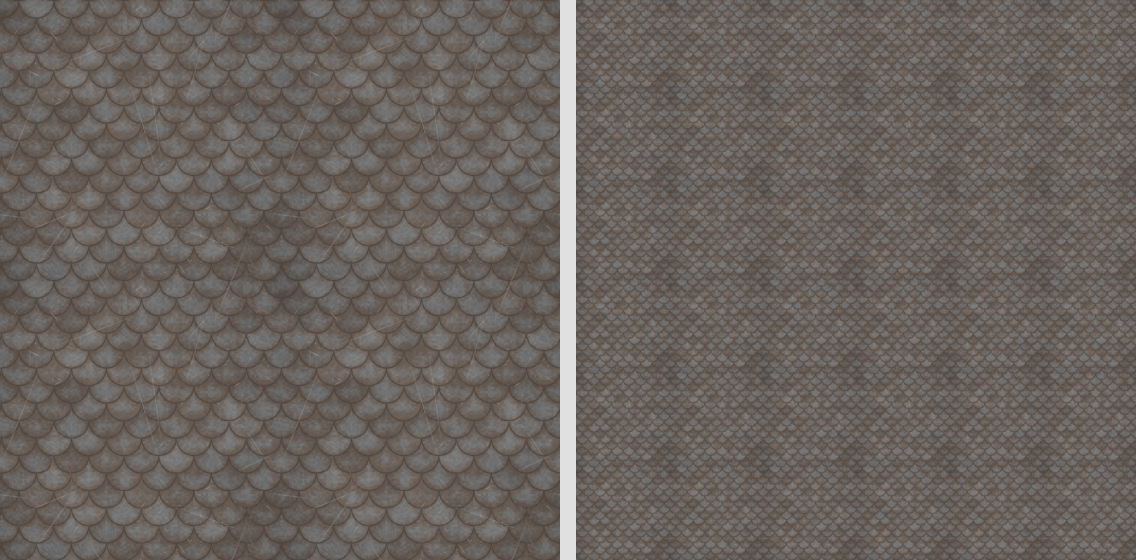
Left, the tile; right, the same tile 3 across and 3 down.
Write a WebGL 2 fragment shader that draws this pattern.

```glsl
#version 300 es
precision highp float;

uniform vec2 u_resolution;
out vec4 fragColor;

const float TILES = 2.0;          // wear repeats per canvas side
const float COLUMNS = 8.0;        // scales across one tile
const float ROWS = 16.0;          // overlapping rows in one tile
const float RADIUS = 0.5;         // scale radius, in column widths
const vec2 OFFSET = vec2(-0.005, 0.002);
const float SEAM_WIDTH = 0.011;   // half width of the dark outline
const float TONE_SPREAD = 0.11;   // brightness change between scales
const float CLOUD_SPREAD = 0.24;  // brightness change of broad stains
const float GRAIN = 0.11;
const float BRUSHING = 0.07;
const float SCRATCH_WIDTH = 0.0008;
const int LONG_SCRATCHES = 16;
const vec3 STEEL = vec3(0.435, 0.434, 0.434);
const vec3 RUST = vec3(0.405, 0.362, 0.330);
const vec3 SEAM = vec3(0.265, 0.225, 0.198);
const vec3 BARE_METAL = vec3(0.70, 0.68, 0.65);
const vec3 ORANGE = vec3(0.60, 0.36, 0.24);

float hash(vec2 p) {
    return fract(sin(dot(p, vec2(127.1, 311.7))) * 43758.55);
}

// Value noise that wraps after a whole number of cells
float noise(vec2 p, float period) {
    vec2 i = floor(p), f = fract(p);
    f = f * f * (3.0 - 2.0 * f);
    vec2 a = mod(i, period), b = mod(i + 1.0, period);
    return mix(mix(hash(a), hash(vec2(b.x, a.y)), f.x),
               mix(hash(vec2(a.x, b.y)), hash(b), f.x), f.y);
}

float fbm(vec2 tile, float period) {
    float sum = 0.0, weight = 0.5;
    for (int i = 0; i < 4; i++) {
        sum += weight * noise(tile * period, period);
        period *= 2.0;
        weight *= 0.5;
    }
    return sum / 0.9375;
}

vec2 direction(float angle) {
    return vec2(cos(angle), sin(angle));
}

// Tapered stroke; thin strokes fade instead of aliasing
float stroke(vec2 p, vec2 dir, float halfLength, float width, float px) {
    float along = dot(p, dir);
    float d = length(p - dir * clamp(along, -halfLength, halfLength));
    float w = max(width, 0.6 * px);
    float taper = 1.0 - 0.6 * smoothstep(0.3, 1.0, abs(along) / halfLength);
    return (1.0 - smoothstep(w - 0.5 * px, w + 0.5 * px, d)) * taper * width / w;
}

// One hashed stroke per grid cell: x is bare metal, y is orange
vec2 scratchLayer(vec2 tile, float cells, float density, float reach, float px) {
    vec2 id = mod(floor(tile * cells), cells);
    vec2 seed = id + cells * 1.7;
    vec2 jitter = vec2(hash(seed + 3.1), hash(seed + 5.3)) - 0.5;
    vec2 p = (fract(tile * cells) - 0.5 - 0.3 * jitter) / cells;
    float side = hash(seed + 7.7) < 0.6 ? -0.75 : 0.85;
    vec2 dir = direction(side + 0.9 * (hash(seed + 9.2) - 0.5));
    float halfLength = reach * (0.3 + 0.7 * hash(seed + 11.4)) / cells;
    float strength = hash(seed + 13.6);
    float amount = step(1.0 - density, hash(seed)) * (0.2 + 0.8 * strength * strength);
    amount *= stroke(p, dir, halfLength, SCRATCH_WIDTH, px);
    float isOrange = step(0.85, hash(seed + 15.8));
    return amount * vec2(1.0 - isOrange, isOrange);
}

void main() {
    vec2 tile = fract(gl_FragCoord.xy / u_resolution * TILES + OFFSET);
    float px = TILES / min(u_resolution.x, u_resolution.y);

    // Choose the front scale: lower half of this row, or tip of the row below
    vec2 p = tile * vec2(COLUMNS, ROWS * 0.5);
    float row = floor(p.y * 2.0);
    float shift = 0.5 * mod(row, 2.0);
    float column = floor(p.x + shift);
    vec2 q = p - vec2(column + 0.5 - shift, (row + 1.0) * 0.5);
    if (length(q) > RADIUS) {
        row -= 1.0;
        shift = 0.5 - shift;
        column = floor(p.x + shift);
        q = p - vec2(column + 0.5 - shift, (row + 1.0) * 0.5);
    }
    vec2 id = mod(vec2(column, row), vec2(COLUMNS, ROWS));

    // Distances to the free rim and to the overlapping neighbours
    float rim = RADIUS - length(q);
    float overlap = length(vec2(abs(q.x) - 0.5, q.y - 0.5)) - RADIUS;
    float edge = max(min(rim, overlap), 0.0);

    // Steel centre with rust creeping in from the edges
    float cloud = fbm(tile, 4.0);
    float stain = fbm(tile + 0.37, 16.0);
    float grain = noise(tile * 128.0, 128.0) - 0.5;
    float coverage = edge + 0.4 * (stain - 0.5) + 0.14 * (hash(id + 2.3) - 0.5) + 0.08 * grain;
    float clean = smoothstep(0.0, 0.32, coverage);
    vec3 color = mix(RUST, STEEL, clean);

    // Tone, stains, grain and brushing
    vec2 brush = direction(hash(id + 6.1) * 3.14);
    vec2 brushed = vec2(dot(q, brush), dot(q, vec2(-brush.y, brush.x)));
    float streak = noise(brushed * vec2(4.0, 30.0) + id * 31.0, 512.0) - 0.5;
    float light = 1.025 + TONE_SPREAD * (hash(id) - 0.5) + CLOUD_SPREAD * (cloud - 0.5);
    light += GRAIN * grain + BRUSHING * streak + 0.14 * (stain - 0.5);
    light *= 0.95 + 0.05 * smoothstep(0.0, 0.12, edge);
    color *= light;

    // Dark outline
    float soft = px * COLUMNS;
    float seam = 1.0 - smoothstep(SEAM_WIDTH - 0.5 * soft, SEAM_WIDTH + soft, edge);
    color = mix(color, SEAM, seam * (0.35 + 0.35 * stain));

    // Short scratches and specks, gathered in patches
    float patches = smoothstep(0.35, 0.7, fbm(tile + 0.61, 5.0));
    vec2 wear = scratchLayer(tile, 13.0, 0.35, 0.32, px);
    wear += scratchLayer(tile + 0.13, 23.0, 0.45, 0.3, px) * patches;
    wear += scratchLayer(tile + 0.29, 37.0, 0.4, 0.28, px) * patches;
    wear += scratchLayer(tile + 0.43, 61.0, 0.3, 0.08, px) * (0.2 + patches);

    // Long scratches wrapped around the tile
    for (int i = 0; i < LONG_SCRATCHES; i++) {
        vec2 seed = vec2(float(i) * 1.3, 4.7);
        vec2 delta = tile - vec2(hash(seed), hash(seed + 1.9));
        delta -= round(delta);
        float reach = 0.05 + 0.14 * hash(seed + 3.7);
        float line = stroke(delta, direction(hash(seed + 5.9) * 3.14), reach, SCRATCH_WIDTH, px);
        wear += line * (hash(seed + 8.3) < 0.75 ? vec2(0.6, 0.0) : vec2(0.25, 0.35));
    }
    color = mix(color, ORANGE, min(wear.y, 0.8));
    color = mix(color, BARE_METAL, min(wear.x, 0.85));

    fragColor = vec4(color, 1.0);
}
```
